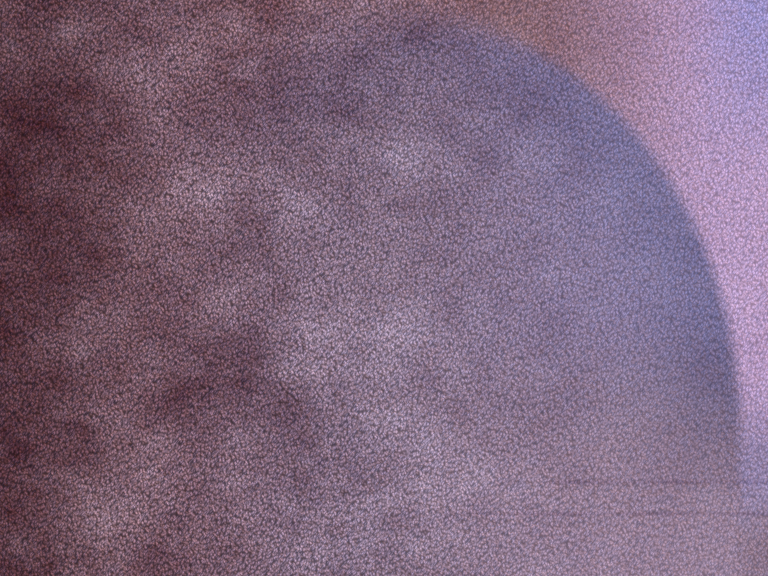
Write a Shadertoy shader that draws this texture.

```glsl
// Grained leather under soft light with a broad arched shadow.
// Colour gradients set the tone, an ellipse distance cuts the shadow,
// and cellular noise makes both the cloudy wear and the fine flecked grain.

const vec3 MAROON = vec3(0.325, 0.215, 0.250);
const vec3 BROWN  = vec3(0.420, 0.310, 0.355);
const vec3 MAUVE  = vec3(0.490, 0.412, 0.490);
const vec3 SLATE  = vec3(0.530, 0.475, 0.605);
const vec3 DUSTY  = vec3(0.570, 0.485, 0.575);
const vec3 ROSE   = vec3(0.500, 0.375, 0.415);
const vec3 LILAC  = vec3(0.695, 0.585, 0.735);
const vec3 SKY    = vec3(0.600, 0.555, 0.755);

const vec2 ARCH_CENTER = vec2(0.68, 0.25);
const vec2 ARCH_RADII  = vec2(0.605, 0.725);  // right half width, height
const float ARCH_LEFT  = 0.45;                // left half width
const vec2 CLOUD_SCALE = vec2(10.0, 12.0);
const float CLOUD_DEPTH = 0.095;
const vec2 GRAIN_SCALE  = vec2(165.0, 125.0);
const float GRAIN_DEPTH = 0.60;

// Worn and dark patches: x, y, radius, brightness
const vec4 PATCHES[12] = vec4[12](
    vec4(0.61, 0.40, 0.10,  0.070), vec4(0.17, 0.40, 0.09,  0.080),
    vec4(0.22, 0.12, 0.14,  0.085), vec4(0.33, 0.88, 0.10,  0.030),
    vec4(0.30, 0.62, 0.13,  0.030), vec4(0.78, 0.18, 0.12,  0.040),
    vec4(0.05, 0.68, 0.16, -0.040), vec4(0.16, 0.54, 0.08, -0.055),
    vec4(0.44, 0.35, 0.08, -0.045), vec4(0.54, 0.21, 0.09, -0.065),
    vec4(0.03, 0.24, 0.10, -0.030), vec4(0.30, 0.34, 0.09, -0.050));

// Faint horizontal creases: y, left end, right end, depth
const vec4 CREASES[3] = vec4[3](
    vec4(0.163, 0.80, 1.40, 0.075),
    vec4(0.108, 0.72, 1.40, 0.065),
    vec4(0.344, 0.62, 0.90, 0.040));

vec3 hash3(vec2 cell) {
    vec3 h = fract(cell.xyx * vec3(0.1031, 0.1030, 0.0973));
    h += dot(h, h.yxz + 33.33);
    return fract((h.xxy + h.yzz) * h.zyx);
}

// Smooth cellular noise: one soft blob of random sign per cell
float blobNoise(vec2 p) {
    vec2 cell = floor(p), f = p - cell;
    float sum = 0.0;
    for (int y = -1; y <= 1; y++)
    for (int x = -1; x <= 1; x++) {
        vec2 offset = vec2(x, y);
        vec3 h = hash3(cell + offset + 40.0);
        vec2 d = offset + h.xy - f;
        sum += (h.z * 2.0 - 1.0) * exp(-4.0 * dot(d, d));
    }
    return sum;
}

float clouds(vec2 p) {
    float sum = 0.0, gain = 0.55;
    for (int i = 0; i < 4; i++) {
        sum += gain * blobNoise(p);
        p = mat2(1.6, 1.2, -1.2, 1.6) * p + 7.3;
        gain *= 0.65;
    }
    return sum;
}

// Raised fleck height in x, random tint of the nearest fleck in y
vec2 flecks(vec2 p) {
    vec2 cell = floor(p), f = p - cell;
    float nearest = 4.0, tint = 0.0;
    for (int y = -1; y <= 1; y++)
    for (int x = -1; x <= 1; x++) {
        vec2 offset = vec2(x, y);
        vec3 h = hash3(cell + offset + 90.0);
        vec2 d = offset + h.xy - f;
        d.x += (h.z - 0.5) * 1.6 * d.y;  // lean each fleck its own way
        float dist2 = dot(d, d);
        if (dist2 < nearest) { nearest = dist2; tint = h.z; }
    }
    return vec2(exp(-5.0 * nearest), tint);
}

// Signed distance estimate to the arch; straight sides below its centre
float archDistance(vec2 p) {
    vec2 q = p - ARCH_CENTER;
    vec2 radii = vec2(q.x < 0.0 ? ARCH_LEFT : ARCH_RADII.x, ARCH_RADII.y);
    q.y = max(q.y, 0.0);
    return (length(q / radii) - 1.0) * radii.x;
}

void mainImage(out vec4 fragColor, in vec2 fragCoord) {
    vec2 p = fragCoord / iResolution.y;

    // Shaded leather, dark on the left, cool at right, dusty at lower right
    vec3 shade = mix(MAROON, BROWN, smoothstep(0.0, 0.36, p.x));
    shade = mix(shade, MAUVE, smoothstep(0.20, 0.65, p.x));
    shade = mix(shade, SLATE, smoothstep(0.60, 1.10, p.x) * smoothstep(0.1, 0.5, p.y));
    shade = mix(shade, DUSTY, smoothstep(0.6, 1.1, p.x) * smoothstep(0.45, 0.05, p.y));

    // Lit leather around the arch
    vec3 lit = mix(BROWN, ROSE, smoothstep(0.2, 0.7, p.x));
    lit = mix(lit, LILAC, smoothstep(0.86, 1.27, p.x));
    lit = mix(lit, SKY, smoothstep(1.16, 1.32, p.x) * smoothstep(0.65, 0.98, p.y));
    lit = mix(lit, SLATE * 1.08, smoothstep(0.36, 0.18, p.y));
    lit = mix(lit, DUSTY * 0.95, smoothstep(0.18, 0.05, p.y));

    // Shadow edge, crisper at right, with a wide darker rim inside it
    float edge = archDistance(p);
    float blur = mix(0.10, 0.016, smoothstep(0.3, 1.0, p.x));
    float open = max(smoothstep(0.5, 0.8, p.x), smoothstep(0.7, 0.85, p.y) * smoothstep(0.1, 0.4, p.x));
    float outside = smoothstep(-blur, blur, edge) * open;
    float rim = exp(-edge * edge / 0.020) * smoothstep(0.08, 0.35, p.y) * open;
    shade += mix(vec3(-0.080, -0.075, -0.065), vec3(-0.075, -0.050, -0.030), smoothstep(0.7, 1.15, p.x)) * rim;
    vec3 color = mix(shade, lit, outside);

    // Worn patches and clouds, calmer toward the right
    float wear = clouds(p * CLOUD_SCALE) * CLOUD_DEPTH * mix(1.15, 0.35, smoothstep(0.5, 1.2, p.x));
    for (int i = 0; i < PATCHES.length(); i++) {
        vec2 d = (p - PATCHES[i].xy) / PATCHES[i].z;
        wear += PATCHES[i].w * exp(-dot(d, d));
    }
    color += wear * vec3(0.94, 1.0, 1.06);

    // Creases
    for (int i = 0; i < CREASES.length(); i++) {
        vec4 c = CREASES[i];
        float d = (p.y - c.x) / 0.0035;
        float span = smoothstep(c.y, c.y + 0.2, p.x) * smoothstep(c.z, c.z - 0.1, p.x);
        color -= c.w * span * exp(-d * d) * (0.7 + 0.3 * sin(p.x * 37.0 + c.x * 90.0));
    }

    // Two layers of flecked grain with warm and cool glints
    vec2 q = mat2(1.0, 0.2, -0.25, 1.0) * p * GRAIN_SCALE;
    vec2 coarse = flecks(q);
    vec2 fine = flecks(mat2(1.4, -0.5, 0.5, 1.4) * q + 17.0);
    float relief = 0.65 * (coarse.x - 0.40) * (0.7 + 0.6 * coarse.y) + 0.55 * (fine.x - 0.40);
    color *= 1.0 + GRAIN_DEPTH * relief * mix(1.30, 0.60, smoothstep(0.2, 1.3, p.x));
    color += (fine.y - 0.5) * vec3(0.035, 0.0, -0.035);

    fragColor = vec4(clamp(color, 0.0, 1.0), 1.0);
}
```
